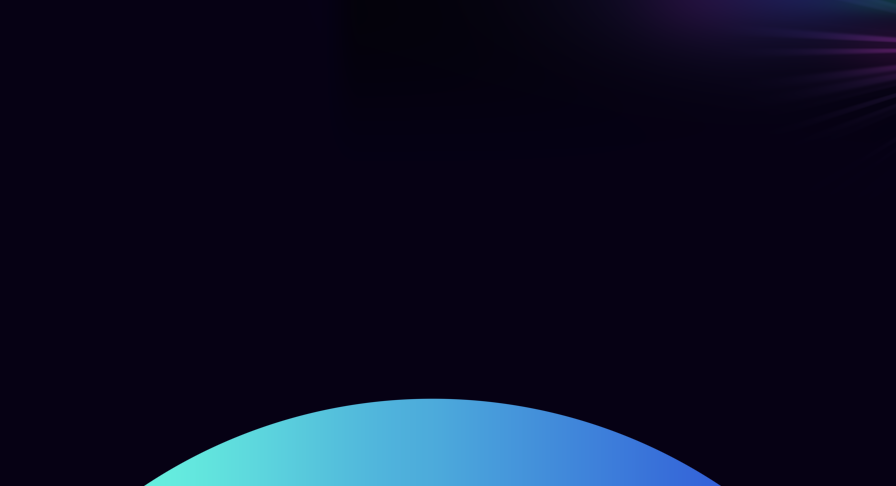
Write a Shadertoy shader that draws this background.

```glsl
// Soft elliptical falloff around a centre
float glow(vec2 p, vec2 centre, vec2 size) {
    vec2 q = (p - centre) / size;
    return exp(-dot(q, q));
}

// Thin light rays fanning out from a source beyond the right edge
float rays(vec2 p) {
    vec2 toSource = vec2(2.15, 0.9) - p;
    float slope = toSource.y / max(toSource.x, 0.1);
    float wave = sin(slope * 47.0 + 2.0 * sin(slope * 19.0)) + 0.5 * sin(slope * 103.0 + 1.0);
    return smoothstep(-0.4, 1.5, wave);
}

vec3 nightSky(vec2 p) {
    vec3 sky = vec3(0.022, 0.002, 0.080);

    // Blacker veil behind the light
    float veil = smoothstep(0.66, 0.74, p.x) * smoothstep(0.62, 0.98, p.y);
    sky = mix(sky, vec3(0.013, 0.006, 0.042), veil);

    // Broad indigo haze with blue and purple cores
    float ray = rays(p);
    float nearSource = smoothstep(1.45, 1.84, p.x);
    float haze = mix(1.0, 0.65 + 0.7 * ray, nearSource);
    sky += vec3(0.095, 0.075, 0.205) * haze * glow(p, vec2(1.63, 1.03), vec2(0.40, 0.16));
    sky += vec3(0.02, 0.045, 0.12) * glow(p, vec2(1.68, 1.02), vec2(0.16, 0.07));
    sky += vec3(0.045, 0.0, 0.03) * glow(p, vec2(1.43, 1.0), vec2(0.12, 0.08));

    // Magenta flare, teal corner and faint lower streaks
    sky += vec3(0.20, 0.04, 0.15) * (0.5 + 0.7 * ray) * glow(p, vec2(1.87, 0.9), vec2(0.14, 0.05));
    sky += vec3(0.0, 0.15, 0.07) * glow(p, vec2(1.87, 0.995), vec2(0.14, 0.025));
    sky += vec3(0.045, 0.03, 0.06) * ray * glow(p, vec2(1.86, 0.82), vec2(0.17, 0.10));
    return sky;
}

void mainImage(out vec4 fragColor, in vec2 fragCoord) {
    vec2 p = fragCoord / iResolution.y;
    float pixel = 1.0 / iResolution.y;
    vec3 color = nightSky(p);

    // Rising disc, turquoise to royal blue
    float disc = length(p - vec2(0.89, -0.891)) - 1.0706;
    float across = clamp((p.x - 0.30) / 1.18, 0.0, 1.0);
    vec3 discColor = mix(vec3(0.40, 0.94, 0.87), vec3(0.30, 0.67, 0.86), smoothstep(0.0, 0.5, across) * 0.4 + min(across * 2.0, 1.0) * 0.6);
    discColor = mix(discColor, vec3(0.20, 0.38, 0.85), max(across * 2.0 - 1.0, 0.0));
    color = mix(color, discColor, smoothstep(0.75 * pixel, -0.75 * pixel, disc));

    fragColor = vec4(color, 1.0);
}
```
